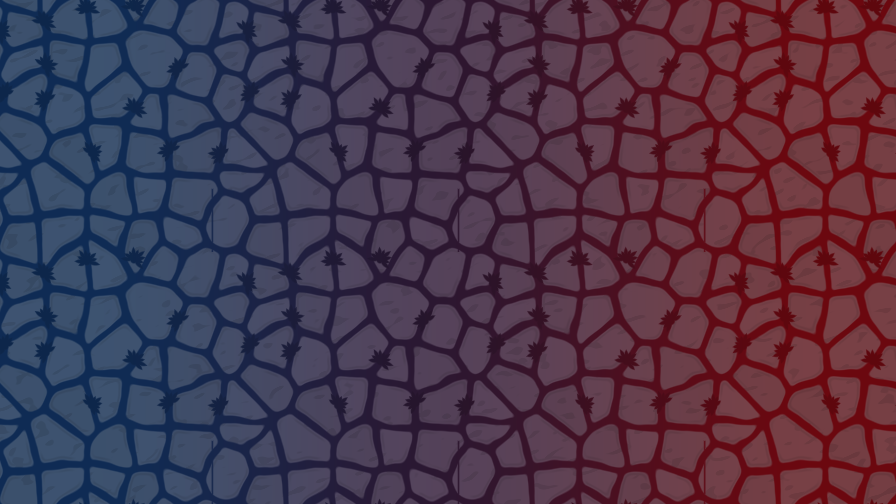
Reproduce this pattern procedurally as a Shadertoy shader.

```glsl
// Cracked paving of irregular stones with small leafy tufts, tiled over the canvas.
// A periodic weighted Voronoi diagram gives the stones; gradient noise bends the
// joints and scratches the faces; a horizontal ramp tints all from blue to red.

#define TILE vec2(0.4884, 0.5)     // repeat size in canvas heights
#define TILE_SHIFT vec2(0.067, 0.0)
#define GRID 6.0                   // stones per tile side
#define JOINT 0.082                // half joint width, in stone cells
#define ROUNDING 0.10              // corner softness of the stones
#define JITTER 0.84                // irregularity of the stone centres
#define SIZE_SPREAD 0.26           // difference between big and small stones
#define TUFT_SHARE 0.29            // share of stones that carry a tuft
#define LEAF_LENGTH 0.33
#define WEAR 0.09                  // strength of the scratches

vec3 hash3(vec2 p) {
    vec3 q = fract(p.xyx * vec3(0.1031, 0.1030, 0.0973));
    q += dot(q, q.yxz + 33.33);
    return fract((q.xxy + q.yzz) * q.zyx);
}

// Gradient noise that repeats after the given number of lattice cells
float cornerSlope(vec2 id, vec2 f, vec2 period) {
    float a = 6.2832 * hash3(mod(id, period) + 17.0).x;
    return dot(vec2(cos(a), sin(a)), f);
}

float gradientNoise(vec2 p, vec2 period) {
    vec2 i = floor(p), f = p - i;
    vec2 u = f * f * f * (f * (f * 6.0 - 15.0) + 10.0);
    vec2 e = vec2(1.0, 0.0);
    float low = mix(cornerSlope(i, f, period), cornerSlope(i + e, f - e, period), u.x);
    float high = mix(cornerSlope(i + e.yx, f - e.yx, period),
                     cornerSlope(i + 1.0, f - 1.0, period), u.x);
    return mix(low, high, u.y);
}

float smoothMin(float a, float b, float k) {
    float h = max(k - abs(a - b), 0.0) / k;
    return min(a, b) - 0.25 * h * h * k;
}

// Stone centre in xy, size weight in z
vec3 stoneSeed(vec2 id) {
    vec3 h = hash3(mod(id, GRID) + 3.0);
    return vec3(id + 0.5 + JITTER * (h.xy - 0.5), SIZE_SPREAD * h.z);
}

float seedPower(vec2 p, vec3 s) {
    return dot(p - s.xy, p - s.xy) - s.z;
}

// Distance to the nearest joint in x, a random tone per stone in y
vec2 stones(vec2 p) {
    vec2 cell = floor(p), bestId = cell;
    float best = 1e3;
    for (int y = -2; y <= 2; y++)
    for (int x = -2; x <= 2; x++) {
        vec2 id = cell + vec2(x, y);
        float d = seedPower(p, stoneSeed(id));
        if (d < best) { best = d; bestId = id; }
    }
    vec3 own = stoneSeed(bestId);
    float edge = 1.0;
    for (int y = -2; y <= 2; y++)
    for (int x = -2; x <= 2; x++) {
        vec2 id = cell + vec2(x, y);
        if (distance(id, bestId) < 0.5) continue;
        vec3 s = stoneSeed(id);
        float d = (seedPower(p, s) - best) / (2.0 * distance(s.xy, own.xy));
        edge = smoothMin(edge, d, ROUNDING);
    }
    return vec2(edge, hash3(mod(bestId, GRID) + 51.0).x);
}

// Fan of pointed leaves growing from the origin
float tuft(vec2 p, vec3 rnd) {
    float d = length(p) - 0.09;
    for (int k = -4; k <= 4; k++) {
        float a = float(k) * 0.48 + 2.4 * (rnd.y - 0.5);
        float len = LEAF_LENGTH * (0.65 + 0.35 * fract(rnd.z * 7.0 + float(k) * 0.618));
        vec2 dir = vec2(sin(a), cos(a));
        float t = clamp(dot(p, dir) / len, 0.0, 1.0);
        d = min(d, length(p - dir * t * len) - 0.2 * t * (1.0 - t));
    }
    return d;
}

// Tufts sit on the joint between a stone and its right neighbour
float tufts(vec2 p) {
    float d = 1.0;
    for (int y = -1; y <= 1; y++)
    for (int x = -2; x <= 1; x++) {
        vec2 id = floor(p) + vec2(x, y);
        vec3 rnd = hash3(mod(id, GRID) + 83.0);
        if (rnd.x > TUFT_SHARE) continue;
        vec3 a = stoneSeed(id), b = stoneSeed(id + vec2(1.0, 0.0));
        vec2 ab = b.xy - a.xy;
        float t = clamp(0.5 + 0.5 * (a.z - b.z) / dot(ab, ab), 0.2, 0.8);
        d = min(d, tuft(p - a.xy - ab * t, rnd));
    }
    return d;
}

vec3 ramp(vec3 left, vec3 middle, vec3 right, float t) {
    return mix(mix(left, middle, smoothstep(0.1, 0.52, t)), right, smoothstep(0.46, 0.92, t));
}

void mainImage(out vec4 fragColor, in vec2 fragCoord) {
    vec2 uv = fragCoord / iResolution.y;
    vec2 p = (uv + TILE_SHIFT) / TILE * GRID;
    float aa = GRID / (TILE.y * iResolution.y);

    // Joints, slightly bent and uneven in width
    float bend = gradientNoise(p * 1.5, vec2(GRID * 1.5));
    float grain = gradientNoise(p * 4.0 + 0.5, vec2(GRID * 4.0));
    vec2 stone = stones(p + 0.09 * vec2(bend, -bend));
    float inset = stone.x - JOINT - 0.03 * bend - 0.012 * grain;

    // Worn faces: broken inner contour and short slanted scratches
    float contour = (1.0 - smoothstep(0.0, 0.025 + aa, abs(inset - 0.055)))
                  * smoothstep(-0.15, 0.15, bend);
    vec2 slant = vec2(p.x * 2.0 + p.y, p.y * 5.0 - p.x * 2.0);
    float scratch = smoothstep(0.26, 0.36, gradientNoise(slant, vec2(GRID * 60.0)));
    float shade = 1.03 + 0.05 * (stone.y - 0.5) - WEAR * max(contour, scratch);

    // Tint across the canvas
    float t = fragCoord.x / iResolution.x;
    vec3 face = ramp(vec3(0.23, 0.31, 0.42), vec3(0.32, 0.25, 0.34), vec3(0.45, 0.24, 0.26), t);
    vec3 joint = ramp(vec3(0.06, 0.17, 0.33), vec3(0.17, 0.09, 0.19), vec3(0.42, 0.03, 0.06), t);

    // Thin seam along the lower part of each tile's side
    vec2 inTile = mod(p, GRID);
    float seam = min(inTile.x, GRID - inTile.x) - 0.018;
    seam = max(seam, inTile.y - 0.25 * GRID);

    vec3 color = mix(joint, face * shade, smoothstep(-aa, aa, min(inset, seam)));
    color = mix(joint * 0.88, color, smoothstep(-aa, aa, tufts(p)));
    fragColor = vec4(color, 1.0);
}
```
